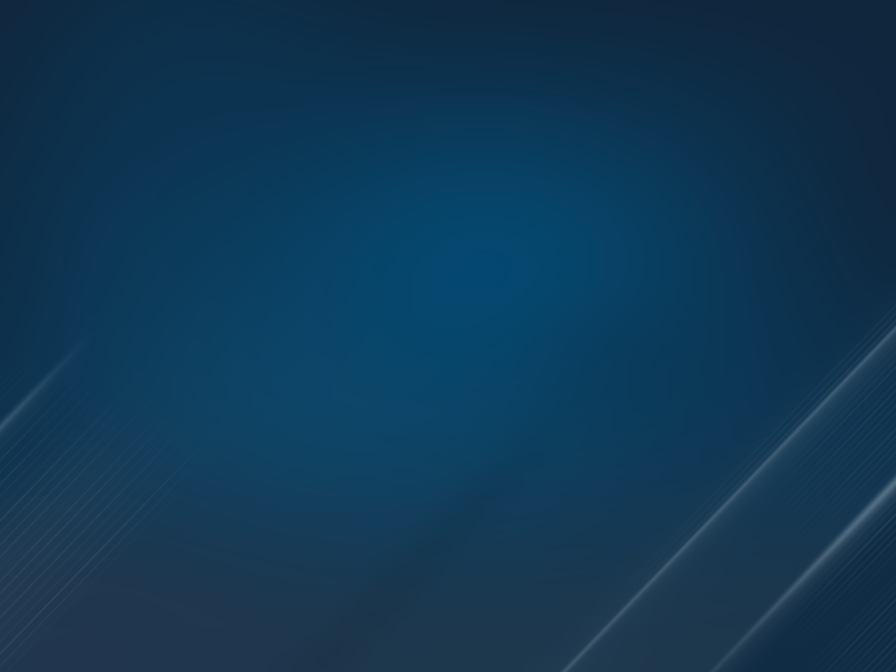
Reproduce this background procedurally as a Shadertoy shader.

```glsl
// A deep blue backdrop with bundles of fine diagonal light streaks in both lower corners.
// Soft elliptical glows are blended over a vertical gradient; the streaks are
// profiles and repeated hairlines in a frame rotated along their direction.

const vec3 NIGHT = vec3(0.060, 0.145, 0.230);
const vec3 OCEAN = vec3(0.045, 0.215, 0.335);
const vec3 SLATE = vec3(0.115, 0.215, 0.300);
const vec3 AZURE = vec3(0.015, 0.285, 0.440);
const vec3 STEEL = vec3(0.065, 0.285, 0.420);
const vec3 HAZE  = vec3(0.150, 0.260, 0.350);
const vec3 LIGHT = vec3(0.600, 0.680, 0.740);
const float STREAK_ANGLE = 0.803;

// Soft elliptical falloff, 1 at the centre.
float glow(vec2 p, vec2 centre, vec2 radius) {
    vec2 d = (p - centre) / radius;
    return exp(-dot(d, d));
}

// Bell profile around a position.
float bell(float x, float centre, float width) {
    float d = (x - centre) / width;
    return exp(-d * d);
}

// Window with soft ends.
float band(float x, float from, float to, float soft) {
    return smoothstep(from - soft, from + soft, x)
         * (1.0 - smoothstep(to - soft, to + soft, x));
}

// Repeated hairlines whose strength drifts from line to line.
float hairlines(float across, float spacing, float pixel) {
    float index = floor(across / spacing);
    float dist = abs(fract(across / spacing) - 0.5) * spacing;
    float line = 1.0 - smoothstep(0.0, max(0.0024, 1.4 * pixel), dist);
    float strength = 0.6 + 0.25 * sin(index * 2.3) + 0.15 * sin(index * 5.1);
    return line * strength;
}

// Bright edge on one side of a streak, with a wider tail on the other.
float streak(float across, float centre, float sharp, float tail) {
    float d = across - centre;
    return d < 0.0 ? bell(d, 0.0, sharp) : 0.65 * exp(-d / tail) + 0.35 * bell(d, 0.0, sharp);
}

vec3 backdrop(vec2 p) {
    vec3 col = mix(SLATE, OCEAN, smoothstep(0.0, 0.50, p.y));
    col = mix(col, NIGHT, 0.95 * smoothstep(0.62, 1.06, p.y));
    col = mix(col, OCEAN, 0.55 * glow(p, vec2(0.28, 0.88), vec2(0.26, 0.22)));
    col = mix(col, STEEL, 0.75 * glow(p, vec2(0.50, 0.40), vec2(0.36, 0.20)));
    col = mix(col, AZURE, 0.95 * glow(p, vec2(0.73, 0.59), vec2(0.32, 0.23)));
    col = mix(col, OCEAN, 0.45 * glow(p, vec2(0.95, 0.46), vec2(0.16, 0.10)));
    // Darker sides and corner, dusky lower left.
    col = mix(col, NIGHT, 0.85 * glow(p, vec2(1.38, 0.74), vec2(0.27, 0.36)));
    col = mix(col, NIGHT, 0.60 * glow(p, vec2(-0.06, 0.72), vec2(0.16, 0.45)));
    col = mix(col, vec3(0.135, 0.21, 0.31), 0.7 * glow(p, vec2(0.12, 0.04), vec2(0.30, 0.18)));
    return col;
}

// Faint diagonal fold through the lower middle.
vec3 addFold(vec3 col, float across, float height) {
    float low = 1.0 - smoothstep(0.25, 0.45, height);
    return col * (1.0 - 0.05 * low * bell(across, 0.335, 0.035));
}

vec3 addLeftStreaks(vec3 col, vec2 s, float pixel) {
    float reach = 1.0 - smoothstep(0.22, 0.54, s.x - 0.25 * s.y);
    float body = band(s.y, -0.235, 0.005, 0.008);
    float fringe = band(s.y, -0.33, -0.25, 0.025);
    col = mix(col, OCEAN * 0.88, 0.45 * reach * bell(s.y, -0.215, 0.035));
    col = mix(col, HAZE, 0.34 * reach * bell(s.y, -0.10, 0.075));
    col = mix(col, LIGHT, 0.11 * reach * body * hairlines(s.y, 0.0125, pixel));
    col = mix(col, LIGHT, 0.06 * reach * fringe * hairlines(s.y, 0.0075, pixel));
    float fade = 1.0 - smoothstep(0.24, 0.49, s.x);
    return mix(col, LIGHT, 0.27 * fade * streak(s.y, -0.252, 0.005, 0.011));
}

vec3 addRightStreaks(vec3 col, vec2 s, float pixel) {
    float rise = smoothstep(0.55, 1.25, s.x);
    // Haze behind the first streak, shade beyond the second.
    col = mix(col, HAZE, 0.35 * streak(s.y, 0.606, 0.035, 0.05) * (1.0 - 0.4 * rise));
    col = mix(col, vec3(0.055, 0.165, 0.265), 0.85 * smoothstep(0.755, 0.81, s.y));
    // Hairlines between and beyond the streaks.
    float between = band(s.y, 0.625, 0.75, 0.015) * smoothstep(0.90, 1.20, s.x);
    float beyond = band(s.y, 0.775, 0.835, 0.015) * smoothstep(0.80, 1.10, s.x);
    float corner = smoothstep(0.850, 0.870, s.y) * smoothstep(0.78, 0.95, s.x);
    float before = band(s.y, 0.580, 0.605, 0.006) * rise;
    float lines = 0.09 * between + 0.13 * beyond + 0.09 * corner + 0.12 * before;
    col = mix(col, LIGHT, lines * hairlines(s.y, 0.0080, pixel));
    // The two main streaks widen and brighten to the upper right.
    float first = streak(s.y, 0.604, 0.0035, mix(0.004, 0.014, rise));
    float second = streak(s.y, 0.763, mix(0.003, 0.007, rise), mix(0.004, 0.012, rise));
    col = mix(col, LIGHT, mix(0.26, 0.30, rise) * first);
    return mix(col, LIGHT, mix(0.14, 0.48, smoothstep(0.72, 1.12, s.x)) * second);
}

void mainImage(out vec4 fragColor, in vec2 fragCoord) {
    float pixel = 1.0 / iResolution.y;
    vec2 p = fragCoord * pixel;
    vec2 along = vec2(cos(STREAK_ANGLE), sin(STREAK_ANGLE));
    vec2 s = vec2(dot(p, along), dot(p, vec2(along.y, -along.x)));

    vec3 col = backdrop(p);
    col = addFold(col, s.y, p.y);
    col = addLeftStreaks(col, s, pixel);
    col = addRightStreaks(col, s, pixel);
    fragColor = vec4(col, 1.0);
}
```
